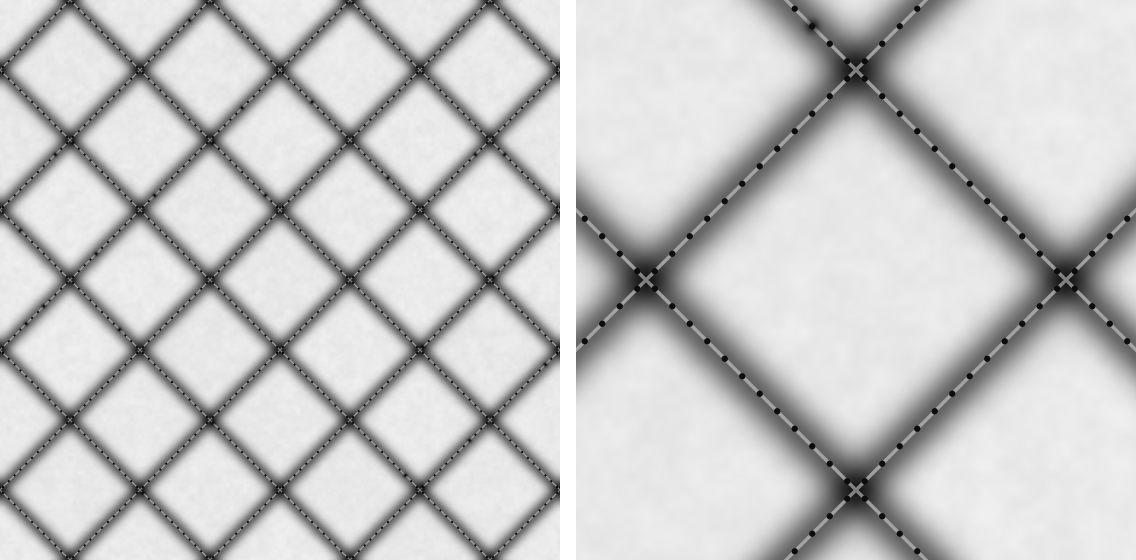
Left, the full canvas; right, a detail of the centre.
Write a WebGL 2 fragment shader that draws this pattern.

```glsl
#version 300 es
precision highp float;
// Quilted pale padding: a diagonal lattice of soft dark seams with dashed thread,
// needle holes and occasional smudges. The lattice is drawn in rotated coordinates
// whose whole numbers are the seams; all randomness wraps with the canvas.
#define REPEATS 4.0         // diamonds across and down
#define STITCHES 12.0       // stitches along one diamond side
#define PAD_GREY 0.915
#define THREAD_GREY 0.64
#define HOLE_GREY 0.05
#define SEAM_DEPTH 0.58     // darkening at a seam
#define SEAM_WIDTH 0.082    // spread of the seam shadow, in diamond sides
#define THREAD_HALF 0.0058
#define HOLE_RADIUS 0.0105
#define SMUDGE_SHARE 0.03   // share of the holes that are smudged
#define MOTTLE 0.055

uniform vec2 u_resolution;
out vec4 outColor;

float hash(vec2 p, float seed) {
    vec3 q = fract(vec3(p.xyx) * 0.1031 + seed * 0.137);
    q += dot(q, q.yzx + 33.33);
    return fract((q.x + q.y) * q.z);
}

// Value noise with a whole number of cells over the canvas
float wrapNoise(vec2 uv, float cells, float seed) {
    vec2 p = uv * cells;
    vec2 i = floor(p);
    vec2 f = p - i;
    f = f * f * (3.0 - 2.0 * f);
    vec2 lo = mod(i, cells);
    vec2 hi = mod(i + 1.0, cells);
    float bottom = mix(hash(lo, seed), hash(vec2(hi.x, lo.y), seed), f.x);
    float top = mix(hash(vec2(lo.x, hi.y), seed), hash(hi, seed), f.x);
    return mix(bottom, top, f.y);
}

// Wrapped whole-number name of a lattice point; scale makes it integral
vec2 wrapId(vec2 lattice, float scale) {
    vec2 p = vec2(lattice.x + lattice.y + 1.0, lattice.x - lattice.y);
    return mod(floor(p * scale + 0.5), 2.0 * REPEATS * scale);
}

float gauss(float d, float width) {
    return exp(-d * d / (width * width));
}

float coverage(float d, float pixel) {
    return clamp(0.5 - d / pixel, 0.0, 1.0);
}

// Across and along one seam family: x = thread, y = hole, z = smudge
vec3 sewing(vec2 q, float pixel, float seed) {
    float across = abs(q.x - round(q.x));
    float along = abs(q.y * STITCHES - round(q.y * STITCHES)) / STITCHES;
    float thread = coverage(across - THREAD_HALF, pixel)
                 * coverage(along - 0.39 / STITCHES, pixel);

    vec2 center = vec2(round(q.x), (floor(q.y * STITCHES) + 0.5) / STITCHES);
    float d = length(q - center);
    float hole = coverage(d - HOLE_RADIUS, pixel);
    float chosen = step(hash(wrapId(center, 2.0 * STITCHES), seed), SMUDGE_SHARE);
    return vec3(thread, hole, chosen * gauss(d, 0.022));
}

void main() {
    vec2 uv = gl_FragCoord.xy / u_resolution;
    vec2 p = uv * REPEATS;
    vec2 lattice = vec2(p.x + p.y, p.x - p.y) - 0.5;
    float pixel = REPEATS * sqrt(2.0) / min(u_resolution.x, u_resolution.y);

    // Mottled padding with a slight tint per diamond
    float grain = 0.45 * wrapNoise(uv, 64.0, 1.0)
                + 0.35 * wrapNoise(uv, 128.0, 2.0)
                + 0.20 * wrapNoise(uv, 224.0, 3.0) - 0.5;
    float tint = hash(wrapId(floor(lattice) + 0.5, 1.0), 4.0) - 0.5;
    float grey = PAD_GREY + MOTTLE * grain + 0.012 * tint;

    // Soft seam shadows, deepest where they cross
    vec2 d = abs(lattice - round(lattice));
    grey *= 1.0 - SEAM_DEPTH * gauss(d.x, SEAM_WIDTH);
    grey *= 1.0 - SEAM_DEPTH * gauss(d.y, SEAM_WIDTH);
    float crossing = gauss(length(d), 0.05);
    grey *= 1.0 - 0.45 * crossing;

    // Smudges, thread and needle holes
    vec3 rising = sewing(lattice.yx, pixel, 5.0);
    vec3 falling = sewing(lattice, pixel, 6.0);
    vec3 sewn = max(rising, falling);
    grey *= 1.0 - 0.75 * sewn.z;
    float threadGrey = THREAD_GREY * (1.0 - 0.22 * crossing) * (1.0 - 0.6 * sewn.z);
    grey = mix(grey, threadGrey, sewn.x);
    grey = mix(grey, HOLE_GREY, sewn.y);

    outColor = vec4(vec3(grey), 1.0);
}
```
